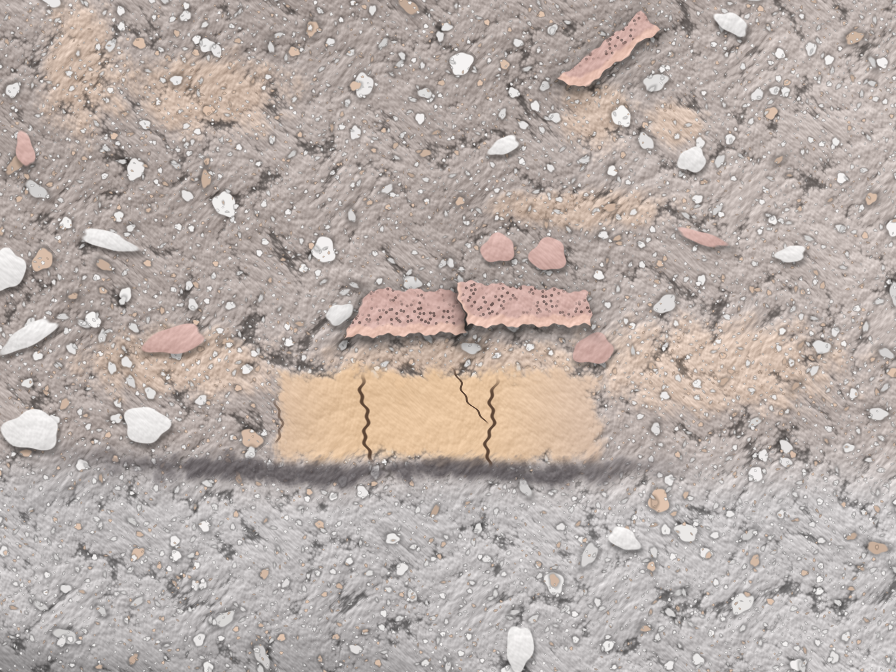
Write a WebGL 2 fragment shader that draws this texture.

```glsl
#version 300 es
precision highp float;
// Weathered earth section: stony soil, a cracked clay block, a charcoal seam
// and broken tiles. Cellular relief makes the soil, jittered grids scatter
// the pebbles, and distance functions shape the larger pieces.
uniform vec2 u_resolution;
out vec4 fragColor;

const vec3 UPPER_SOIL = vec3(.70, .655, .635), LOWER_SOIL = vec3(.745, .73, .73);
const vec3 CLAY = vec3(.91, .77, .62), BEIGE = vec3(.85, .745, .665);
const vec3 TILE = vec3(.83, .69, .66), TILE_EDGE = vec3(.92, .77, .71);
const vec3 CHALK = vec3(.92, .91, .905), CHARCOAL = vec3(.34, .32, .33);
const vec3 CRACK = vec3(.3, .22, .17);
const float RELIEF_SCALE = 19.0, RELIEF_LIGHT = .85;
const vec2 LIGHT_STEP = vec2(-.0015, .004);
// Large pieces: centre, then radii
const vec4 STONES[12] = vec4[12](
  vec4(.047, .359, .042, .029), vec4(.01, .598, .026, .031), vec4(.043, .5, .045, .015),
  vec4(.161, .642, .041, .013), vec4(.217, .368, .033, .027), vec4(.505, .533, .021, .014),
  vec4(1.089, .965, .026, .014), vec4(1.177, .622, .022, .012), vec4(1.03, .762, .021, .018),
  vec4(.929, .198, .024, .015), vec4(.75, .783, .023, .012), vec4(.773, .036, .02, .034));
const vec4 SHERDS[6] = vec4[6](
  vec4(.741, .63, .025, .021), vec4(.816, .621, .027, .024), vec4(.883, .48, .03, .022),
  vec4(.26, .494, .045, .02), vec4(1.045, .646, .036, .009), vec4(.037, .778, .013, .026));
const vec4 STAINS[8] = vec4[8](
  vec4(.885, .83, .05, .055), vec4(1.007, .818, .045, .035), vec4(.31, .86, .12, .06),
  vec4(.12, .9, .06, .1), vec4(.87, .69, .14, .03), vec4(1.06, .455, .2, .07),
  vec4(.27, .46, .15, .05), vec4(.68, .465, .22, .03));

vec2 hash2(vec2 p) {
  vec3 q = fract(p.xyx * vec3(.1031, .103, .0973));
  q += dot(q, q.yzx + 33.33);
  return fract((q.xx + q.yz) * q.zy);
}
mat2 turn(float a) { return mat2(cos(a), sin(a), -sin(a), cos(a)); }
float cells(vec2 p) {
  vec2 id = floor(p);
  float nearest = 4.0;
  for (int i = 0; i < 9; i++) {
    vec2 n = id + vec2(i % 3, i / 3) - 1.0, v = n + hash2(n + 50.0) - p;
    nearest = min(nearest, dot(v, v));
  }
  return sqrt(nearest);
}
float depth(vec2 p) {
  float sum = 0.0, amp = .42;
  p = p * RELIEF_SCALE + .3 * sin(p.yx * 31.0);
  for (int i = 0; i < 4; i++, amp *= .68) {
    sum += amp * cells(p);
    p = turn(.7) * p * 2.15 + 7.0;
  }
  return sum;
}
float stoneDist(vec2 p, vec4 s, float tilt) {
  vec2 q = turn(tilt) * (p - s.xy) / s.zw;
  float a = atan(q.y, q.x);
  float rim = 1.0 + .1 * sin(a * 3.0 + s.x * 90.0) + .06 * sin(a * 5.0 + s.y * 70.0);
  return (length(q) - rim) * min(s.z, s.w);
}
void paintStone(inout vec3 col, vec2 p, vec4 s, float tilt, vec3 tint, float px) {
  col *= 1.0 - .35 * smoothstep(.006, -.003, stoneDist(p + vec2(-.002, .006), s, tilt));
  float dome = clamp((p.y - s.y) / s.w, -1.0, 1.0);
  col = mix(col, tint + .05 * dome, smoothstep(px, -px, stoneDist(p, s, tilt)));
}
// One tilted pebble per cell, kept clear of the cell walls
void scatter(inout vec3 col, vec2 p, float scale, float density, float px) {
  vec2 g = turn(scale) * p * scale, id = floor(g);
  vec2 a = hash2(id + scale), b = hash2(id + scale + 91.0);
  float r = mix(.1, .29, b.x * b.x), present = step(a.x, density);
  vec4 s = vec4(.5 + (a - .5) * .4, r, r * mix(.45, .9, b.y));
  float d = stoneDist(fract(g), s, b.x * 40.0);
  vec3 tint = mix(CHALK, BEIGE, step(.78, a.y)) * mix(.88, 1.06, b.y);
  col *= 1.0 - .28 * present * smoothstep(.14, -.02, d);
  col = mix(col, tint, present * smoothstep(px, -px, d / scale));
}
float edge(vec2 p, vec2 a, vec2 b) {
  vec2 e = normalize(b - a);
  return dot(p - a, vec2(e.y, -e.x));
}
float quad(vec2 p, vec2 a, vec2 b, vec2 c, vec2 d) {
  return max(max(edge(p, a, b), edge(p, b, c)), max(edge(p, c, d), edge(p, d, a)));
}
void paintTile(inout vec3 col, vec2 p, vec2 a, vec2 b, vec2 c, vec2 d, float lit, float px) {
  vec2 q = p + .0025 * sin(p.yx * 150.0) + .001 * sin(p.yx * 410.0);
  float face = quad(q - vec2(0, .014), a, b, c, d);
  col *= 1.0 - .42 * exp(-110.0 * max(quad(q + vec2(.002, .007), a, b, c, d), 0.0));
  float grit = smoothstep(.34, .16, cells(p * 115.0)) * smoothstep(.2, .6, cells(p * 26.0));
  vec3 tint = mix(TILE_EDGE, TILE * (1.0 - .42 * grit), smoothstep(.003, -.003, face));
  col = mix(col, tint + lit * .45, smoothstep(px, -px, quad(q, a, b, c, d)));
}
float crack(vec2 p, vec2 low, vec2 high, float width) {
  float t = (p.y - low.y) / (high.y - low.y);
  float x = mix(low.x, high.x, t) + .004 * sin(p.y * 95.0 + low.x * 40.0) + .002 * sin(p.y * 310.0);
  return smoothstep(-.03, .08, t) * smoothstep(1.03, .8, t) * smoothstep(width, width * .25, abs(p.x - x));
}
void main() {
  vec2 p = gl_FragCoord.xy / u_resolution.y;
  float px = .9 / u_resolution.y, pit = depth(p);
  float lit = (depth(p + LIGHT_STEP) - pit) * RELIEF_LIGHT;
  float drift = sin(p.x * 7.0 + 2.0 * sin(p.y * 9.0)) * sin(p.y * 13.0 + 1.5 * sin(p.x * 5.0));
  // Soil bands, stains and shaded corner
  vec3 col = mix(LOWER_SOIL, UPPER_SOIL, smoothstep(.24, .36, p.y + .02 * drift));
  for (int i = 0; i < 8; i++) {
    float d = length((p - STAINS[i].xy) / STAINS[i].zw) + (pit - .45) * 1.2;
    col = mix(col, BEIGE, .7 * smoothstep(1.25, .55, d));
  }
  col += .035 * drift + .05 * smoothstep(.7, 1.3, p.x) + lit * .8;
  col *= 1.0 - .25 * smoothstep(.13, .01, p.y + .13 * p.x + .02 * drift);
  col *= 1.0 - .42 * smoothstep(.52, .74, pit);
  for (float i = 0.0; i < 4.0; i++) scatter(col, p, 15.0 * pow(1.92, i), .31 + .05 * i, px);
  // Clay block, charcoal seam and cracks
  vec2 gap = abs(p - vec2(.652, .382)) - vec2(.237, .066);
  float block = max(gap.x, gap.y) + (pit - .45) * .05;
  vec3 clay = mix(BEIGE, CLAY, smoothstep(.3, .08, abs(p.x - .62))) + lit * .3 + .02 * drift;
  col = mix(col, clay, .93 * smoothstep(.012, -.012, block));
  float seamY = .298 + .006 * sin(p.x * 19.0 - 10.5) + .036 * smoothstep(.32, .04, p.x);
  float seam = smoothstep(.024, .004, abs(p.y - seamY) + (pit - .42) * .055);
  seam *= smoothstep(.02, .3, p.x) * smoothstep(1.08, .82, p.x);
  col = mix(col, CHARCOAL + lit * .4, .8 * seam);
  float split = crack(p, vec2(.549, .312), vec2(.538, .447), .0042);
  split = max(split, crack(p, vec2(.724, .305), vec2(.737, .44), .004));
  split = max(split, crack(p, vec2(.72, .37), vec2(.668, .455), .0024));
  split = max(split, .6 * crack(p, vec2(.416, .34), vec2(.414, .41), .003));
  col = mix(col, CRACK, .9 * split);
  // Larger stones, sherds and broken tiles
  for (int i = 0; i < 12; i++) paintStone(col, p, STONES[i], .5 * sin(float(i) * 2.3), CHALK + lit * .35, px);
  for (int i = 0; i < 6; i++) paintStone(col, p, SHERDS[i], i == 4 ? .3 : -.2, TILE + lit * .35, px);
  paintTile(col, p, vec2(.512, .499), vec2(.696, .505), vec2(.681, .567), vec2(.552, .57), lit, px);
  paintTile(col, p, vec2(.697, .515), vec2(.88, .516), vec2(.875, .565), vec2(.677, .582), lit, px);
  paintTile(col, p, vec2(.83, .882), vec2(.868, .868), vec2(.981, .957), vec2(.955, .983), lit, px);
  fragColor = vec4(clamp(col, 0.0, 1.0), 1.0);
}
```
